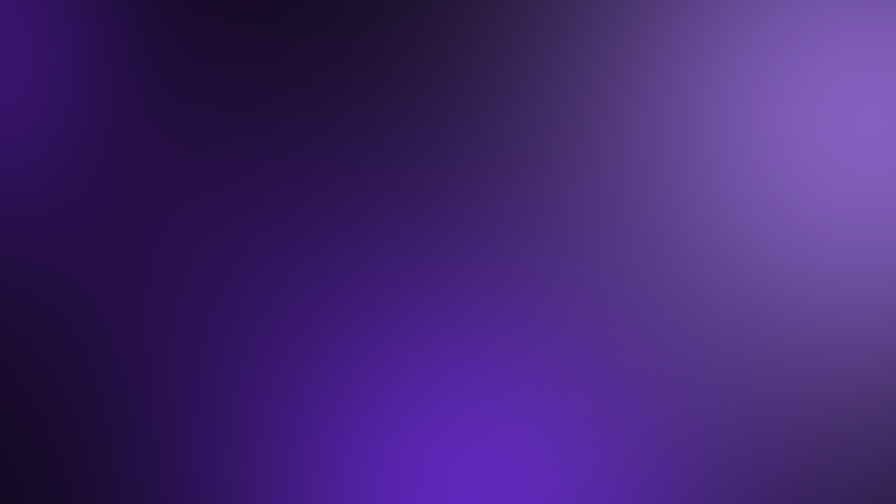
This background is drawn by a WebGL 1 fragment shader. Its source:

```glsl
precision highp float;

uniform vec2 u_resolution;

#define BASE_COLOR   vec3(0.050, 0.028, 0.090)
#define HAZE_COLOR   vec3(0.120, 0.045, 0.215)
#define INDIGO_COLOR vec3(0.220, 0.080, 0.425)
#define VIOLET_COLOR vec3(0.365, 0.140, 0.735)
#define LILAC_COLOR  vec3(0.515, 0.375, 0.745)

// Soft elliptical falloff: 1 at the center, 1/e at the given radii.
float glow(vec2 point, vec2 center, vec2 radii) {
    vec2 offset = (point - center) / radii;
    return exp(-dot(offset, offset));
}

void main() {
    // Canvas heights as units, so glows keep their proportions.
    vec2 point = gl_FragCoord.xy / u_resolution.y;
    float aspect = u_resolution.x / u_resolution.y;

    // Dim haze over the dark base.
    vec3 color = mix(BASE_COLOR, HAZE_COLOR,
                     glow(point, vec2(0.23 * aspect, 0.50), vec2(0.42)));

    // Indigo at the upper left edge.
    color = mix(color, INDIGO_COLOR,
                glow(point, vec2(-0.02, 0.90), vec2(0.29, 0.42)));

    // Violet rising from the bottom.
    color = mix(color, VIOLET_COLOR,
                glow(point, vec2(0.535 * aspect, 0.0), vec2(0.55)));

    // Lilac on the right.
    color = mix(color, LILAC_COLOR,
                glow(point, vec2(0.97 * aspect, 0.76), vec2(0.65)));

    gl_FragColor = vec4(color, 1.0);
}
```
